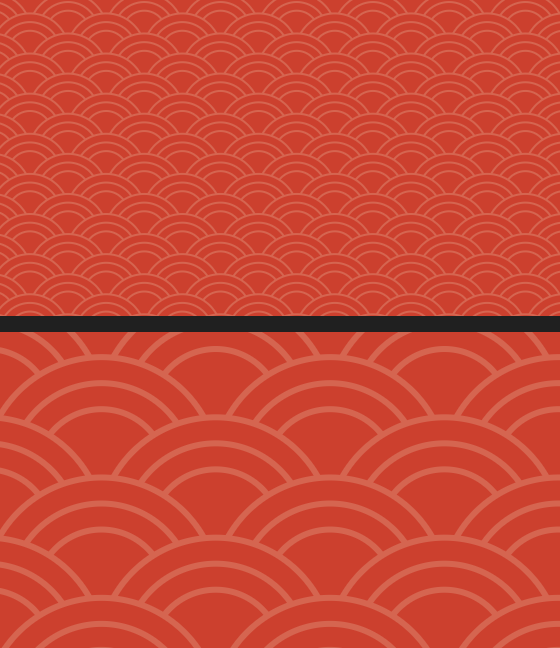
Top, the full canvas; bottom, a detail of the centre.
Write a Shadertoy shader that draws this pattern.

```glsl
const vec3 RED = vec3(0.80, 0.25, 0.18);
const vec3 CORAL = vec3(0.835, 0.395, 0.315);

const float PERIOD = 0.2412;               // scale width, in canvas heights
const vec2 ANCHOR = vec2(0.6977, 0.5132);  // apex of one scale, in canvas heights

// Lengths below are in scale widths
const float ROW_RISE = 20.0 / 76.0;
const float RADIUS = 39.0 / 76.0;
const float RING_GAP = 8.65 / 76.0;
const float LINE_WIDTH = 2.0 / 76.0;
const int RINGS = 3;
const int ROWS = 4;

// Antialiased coverage of the region where the distance is negative
float coverage(float dist, float pixel) {
    return clamp(0.5 - dist / pixel, 0.0, 1.0);
}

// Distance to the centre of the nearest scale in a row; odd rows shift by half
float scaleDistance(vec2 p, float row) {
    float x = p.x - 0.5 * mod(row, 2.0);
    x = fract(x + 0.5) - 0.5;
    return length(vec2(x, p.y - row * ROW_RISE + RADIUS));
}

// Distance to the edge of the nearest concentric line
float ringDistance(float r, float outerRadius, float gap, float width) {
    float ring = clamp(round((outerRadius - r) / gap), 0.0, float(RINGS - 1));
    return abs(r - outerRadius + ring * gap) - 0.5 * width;
}

vec3 paintScale(vec3 below, float r, float pixel) {
    float line = coverage(ringDistance(r, RADIUS, RING_GAP, LINE_WIDTH), pixel);
    float disc = coverage(r - RADIUS - 0.5 * LINE_WIDTH, pixel);
    // Outside the centre line the disc edge alone fades the stroke
    vec3 ink = r > RADIUS ? CORAL : mix(RED, CORAL, line);
    return mix(below, ink, disc);
}

void mainImage(out vec4 fragColor, in vec2 fragCoord) {
    vec2 p = (fragCoord / iResolution.y - ANCHOR) / PERIOD;
    float pixel = 1.0 / (iResolution.y * PERIOD);
    float frontRow = floor(p.y / ROW_RISE);

    // Paint from the back row to the front row; lower rows overlap higher ones
    vec3 color = RED;
    for (int i = ROWS - 1; i >= 0; i--) {
        float r = scaleDistance(p, frontRow + float(i));
        color = paintScale(color, r, pixel);
    }
    fragColor = vec4(color, 1.0);
}
```
